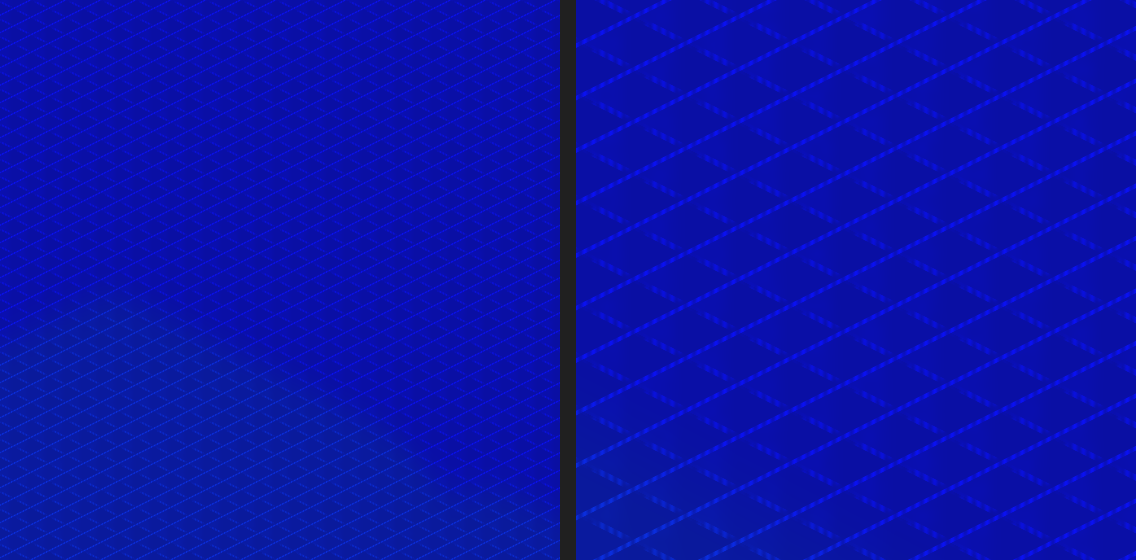
Left: the whole. Right: its middle third, enlarged.
Give the GLSL for this pattern, as a Shadertoy shader.

```glsl
const vec2 REPEATS = vec2(16.0, 32.0);      // rhombi across and down
const vec2 LATTICE_SHIFT = vec2(0.13, 0.90); // phase of rising and falling lines
const float RISING_HALF_WIDTH = 0.0014;
const float FALLING_HALF_WIDTH = 0.0019;
const float DOTS_PER_CELL = 12.0;
const float RISING_GAP = 0.30;    // brightness left between dots
const float FALLING_GAP = 0.20;
const float FALLING_STRENGTH = 0.68;
const float CLUSTER_FLOOR = 0.12; // falling line left outside its clusters
const float CELL_VARIATION = 0.012;
const float PATCH_STRENGTH = 0.9;
const float HAZE_PEAK = 0.485;
const float HAZE_SOFTNESS = 0.05;

const vec3 FILL = vec3(0.04, 0.06, 0.645);
const vec3 FILL_LIGHT = vec3(0.04, 0.06, 0.70);
const vec3 THREAD = vec3(0.04, 0.065, 0.95);
const vec3 HAZE_FILL = vec3(0.04, 0.10, 0.615);
const vec3 HAZE_LIGHT = vec3(0.04, 0.11, 0.655);
const vec3 HAZE_THREAD = vec3(0.04, 0.18, 0.87);

const float TAU = 6.2831853;

float hash(vec2 p) {
    p = fract(p * vec2(0.1031, 0.1137));
    p += dot(p, p.yx + 33.33);
    return fract((p.x + p.y) * p.x * 17.0);
}

float valueNoise(vec2 p) {
    vec2 cell = floor(p);
    vec2 t = fract(p);
    t = t * t * (3.0 - 2.0 * t);
    float low = mix(hash(cell), hash(cell + vec2(1.0, 0.0)), t.x);
    float high = mix(hash(cell + vec2(0.0, 1.0)), hash(cell + 1.0), t.x);
    return mix(low, high, t.y);
}

// Coverage of the nearest line in a family spaced one unit apart
float lineMask(float coord, float halfWidth, float pixel) {
    float dist = abs(coord - round(coord)) / REPEATS.y;
    return 1.0 - smoothstep(halfWidth - 0.5 * pixel, halfWidth + 0.5 * pixel, dist);
}

// Soft-edged hill of greener blue in the lower left
float hazeMask(vec2 uv) {
    float fromPeak = uv.x - 0.2;
    float slope = fromPeak < 0.0 ? 0.5 : 0.51;
    float ridge = HAZE_PEAK - slope * sqrt(fromPeak * fromPeak + 0.0008);
    float notch = (uv.x - 0.8) / 0.07;
    ridge -= 0.05 * exp(-notch * notch);
    return 1.0 - smoothstep(ridge - HAZE_SOFTNESS, ridge + HAZE_SOFTNESS, uv.y);
}

void mainImage(out vec4 fragColor, in vec2 fragCoord) {
    vec2 uv = fragCoord / iResolution.xy;
    float pixel = 1.0 / iResolution.y;

    // Skewed coordinates: x steps over rising lines, y over falling lines
    vec2 grid = uv * REPEATS;
    vec2 lattice = vec2(grid.y - grid.x, grid.y + grid.x) - LATTICE_SHIFT;
    vec2 rhombus = floor(lattice);
    vec2 local = fract(lattice);

    // Continuous dotted threads rise; short broad clusters fall
    float dots = 0.5 + 0.5 * cos(TAU * DOTS_PER_CELL * grid.x);
    float rising = lineMask(lattice.x, RISING_HALF_WIDTH, pixel) * mix(RISING_GAP, 1.0, dots);
    float cluster = smoothstep(0.10, 0.25, local.x) * (1.0 - smoothstep(0.62, 0.80, local.x));
    float falling = lineMask(lattice.y, FALLING_HALF_WIDTH, pixel) * mix(FALLING_GAP, 1.0, dots)
                  * mix(CLUSTER_FLOOR, 1.0, cluster) * FALLING_STRENGTH;
    float thread = max(rising, falling);

    // Light patch in one half of each rhombus, with faint mottling
    float side = local.y - local.x;
    float patchMask = (1.0 - smoothstep(-0.5, 0.0, side)) * PATCH_STRENGTH;
    patchMask *= 0.5 + 0.5 * valueNoise(grid * vec2(8.0, 4.0));
    float shade = (hash(rhombus + 64.0) - 0.5) * CELL_VARIATION;

    // Colours
    float haze = hazeMask(uv);
    vec3 fill = mix(mix(FILL, FILL_LIGHT, patchMask),
                    mix(HAZE_FILL, HAZE_LIGHT, patchMask), haze);
    fill.b += shade;
    vec3 color = mix(fill, mix(THREAD, HAZE_THREAD, haze), thread);
    fragColor = vec4(color, 1.0);
}
```
